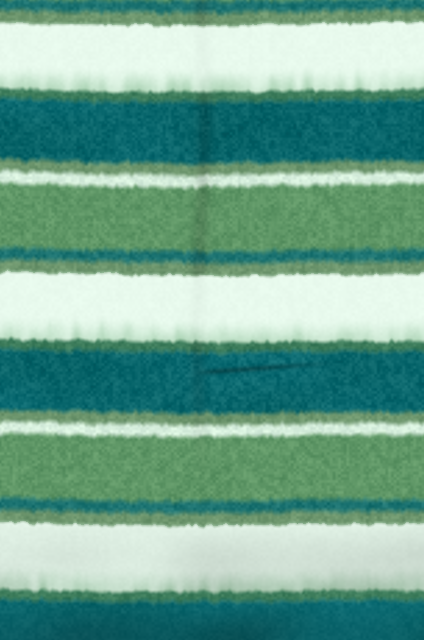
A Shadertoy shader for this texture:

```glsl
// Brushed wool blanket with soft horizontal stripes in white, teal and green.

// Layout, in canvas heights; band positions are fractions of one repeat.
const float PERIOD = 0.391;
const float FIRST_TOP = 0.0352;      // top of the first white band, from the top edge
const vec2 WHITE_BAND = vec2(0.0, 0.268);
const vec2 EDGE_BAND  = vec2(0.262, 0.312);
const vec2 TEAL_BAND  = vec2(0.308, 0.552);
const vec2 WHITE_LINE = vec2(0.598, 0.645);
const vec2 GREEN_BAND = vec2(0.640, 0.912);
const vec2 TEAL_LINE  = vec2(0.904, 0.950);

const float EDGE_SOFT = 0.010;
const float FIBRE_SHIFT = 0.011;
const float SAG = 0.0030;
const float GRAIN = 0.13;
const float FOLD_X = 0.314;

const vec3 WHITE = vec3(0.91, 0.98, 0.93);
const vec3 PALE  = vec3(0.64, 0.81, 0.68);
const vec3 GREEN = vec3(0.37, 0.59, 0.40);
const vec3 OLIVE = vec3(0.43, 0.59, 0.43);
const vec3 EDGE_GREEN = vec3(0.24, 0.49, 0.36);
const vec3 TEAL  = vec3(0.05, 0.43, 0.46);
const vec3 DEEP_TEAL = vec3(0.01, 0.36, 0.37);

float hash(vec2 p) {
    return fract(sin(dot(p, vec2(127.1, 311.7))) * 43758.5453);
}

float noise(vec2 p) {
    vec2 i = floor(p), f = fract(p);
    f = f * f * (3.0 - 2.0 * f);
    return mix(mix(hash(i), hash(i + vec2(1, 0)), f.x),
               mix(hash(i + vec2(0, 1)), hash(i + vec2(1, 1)), f.x), f.y);
}

// Soft coverage of a band that wraps around the repeat.
float band(float phase, vec2 range, float soft) {
    float centre = 0.5 * (range.x + range.y);
    float d = abs(fract(phase - centre + 0.5) - 0.5) - 0.5 * (range.y - range.x);
    return 1.0 - smoothstep(-soft, soft, d);
}

void mainImage(out vec4 fragColor, in vec2 fragCoord) {
    vec2 p = fragCoord / iResolution.y;
    float width = iResolution.x / iResolution.y;
    float down = 1.0 - p.y;

    // Cloth sag and the slow waviness of the weave
    float bow = sin(3.14159 * p.x / width);
    float wave = SAG * bow + 0.004 * (noise(p * vec2(6.0, 4.0)) - 0.5);
    float phase = (down - FIRST_TOP - wave) / PERIOD;

    // Short upright fibres fray every edge
    float fibre = noise(p * vec2(170.0, 45.0));
    float tuft = noise(p * vec2(75.0, 16.0) + 31.0);
    phase += FIBRE_SHIFT * (fibre + tuft - 1.0);
    float soft = EDGE_SOFT + 0.7 / (iResolution.y * PERIOD);

    // Stripes
    float cloud = noise(p * vec2(9.0, 14.0) + 7.0);
    float white = band(phase, WHITE_BAND, soft);
    float teal = band(phase, TEAL_BAND, soft * 1.3);
    vec3 col = OLIVE;
    col = mix(col, GREEN, band(phase, GREEN_BAND, soft));
    col = mix(col, EDGE_GREEN, band(phase, EDGE_BAND, soft));
    col = mix(col, mix(DEEP_TEAL, TEAL, 0.35 + 0.65 * cloud), teal);
    col = mix(col, mix(TEAL, EDGE_GREEN, 0.15), 0.92 * band(phase, TEAL_LINE, soft * 1.4));
    col = mix(col, mix(PALE, WHITE, 0.75), band(phase, WHITE_LINE, soft * 1.2));

    // White nap, tinted by hairs along its lower edge
    float along = fract(phase);
    float hairs = smoothstep(0.17, 0.28, along) * (0.25 + 0.7 * tuft);
    vec3 nap = mix(WHITE, PALE, hairs);
    nap *= 1.0 - 0.09 * smoothstep(0.78, 0.88, down) * (0.5 + cloud);
    col = mix(col, nap, white);

    // Felted grain, weaker on the white nap
    float grain = 0.6 * noise(p * 230.0) + 0.4 * noise(p * vec2(120.0, 90.0) + 11.0) - 0.5;
    float smoothEnd = 1.0 - 0.5 * smoothstep(0.92, 0.97, down);
    col += GRAIN * grain * smoothEnd * mix(vec3(1.1, 1.0, 0.9), vec3(0.22), white);

    // Vertical fold, fading downward
    float foldGap = (p.x - FOLD_X - 0.006 * sin(down * 9.0)) / 0.012;
    float fold = exp(-foldGap * foldGap) * (1.0 - smoothstep(0.5, 0.8, down));
    col *= 1.0 - fold * mix(0.13, 0.025, white);

    // Small slanted crease in the second teal band
    float creaseGap = (p.y - 0.418 - 0.07 * (p.x - FOLD_X)) / 0.0045;
    float reach = smoothstep(0.30, 0.34, p.x) * (1.0 - smoothstep(0.40, 0.54, p.x));
    col *= 1.0 - 0.28 * exp(-creaseGap * creaseGap) * reach;

    // Darker folds at the bottom hem
    float hem = smoothstep(0.93, 1.0, down);
    col *= 1.0 - hem * (0.08 + 0.22 * noise(vec2(p.x * 8.0 + down * 5.0, 3.0)));

    fragColor = vec4(clamp(col, 0.0, 1.0), 1.0);
}
```
